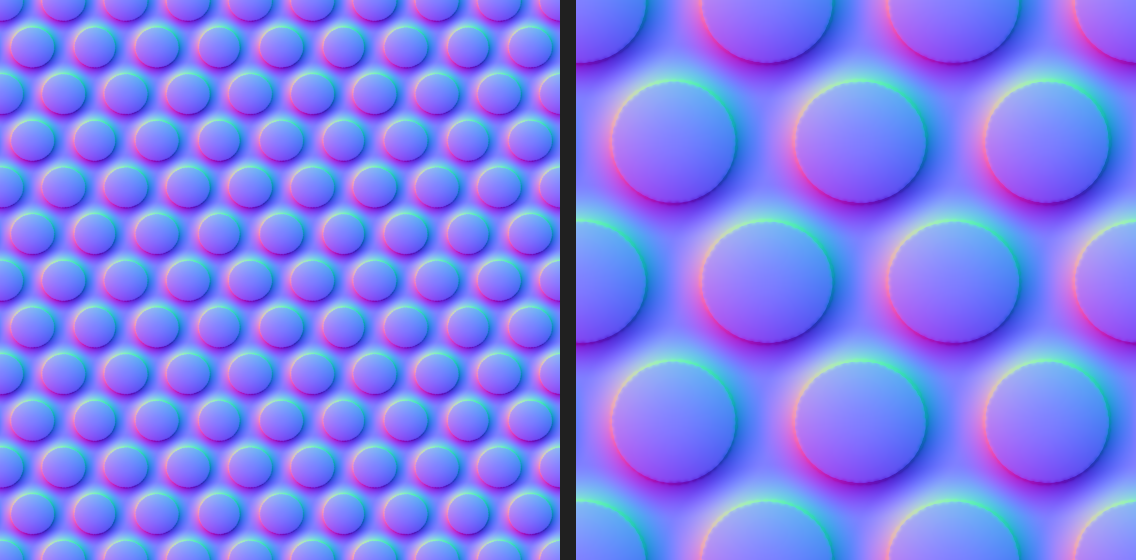
Left: the whole. Right: its middle third, enlarged.
A Shadertoy shader for this texture map:

```glsl
// Tangent-space normal map of staggered round studs on a flat sheet.
// Each stud adds an outward tilt: a gentle dome inside, a steep fading skirt
// outside and a thin broken rim; the summed tilt is encoded as a colour.

#define COLUMNS 9.0
#define ROWS 12.0
#define STUD_RADII vec2(0.0390, 0.0362)
#define NARROW_SCALE 0.945
#define GRID_OFFSET vec2(0.0026, -0.0013)
#define DOME_TILT 0.47
#define SKIRT_TILT 0.86
#define SKIRT_WIDTH 0.0225
#define RIM_WIDTH 0.0014
#define RIM_TILT 0.30
#define VARIATION 0.10

float hash(vec2 cell) {
    vec3 h = fract(cell.xyx * vec3(0.1031, 0.1030, 0.0973));
    h += dot(h, h.yzx + 33.33);
    return fract((h.x + h.y) * h.z);
}

// Outward tilt of one stud at an offset from its centre
vec2 studTilt(vec2 offset, vec2 radii, float seed, float pixel) {
    vec2 q = offset / radii;
    float len = max(length(q), 1e-4);
    vec2 outward = q / len;
    float edge = (len - 1.0) * radii.y;

    // Dome and surrounding skirt
    float dome = DOME_TILT * pow(len, 1.15);
    float fade = clamp(1.0 - max(edge, 0.0) / SKIRT_WIDTH, 0.0, 1.0);
    float strength = SKIRT_TILT * (1.0 + VARIATION * (seed - 0.5));
    float skirt = strength * fade * sqrt(fade);
    float outside = smoothstep(-pixel, pixel, edge);
    vec2 tilt = outward * mix(dome, skirt, outside);

    // Rim broken into small flecks around the circumference
    float angle = atan(q.y, q.x);
    float flecks = 0.6 + 0.4 * sin(angle * 31.0 + seed * 6.0) * sin(angle * 18.0);
    float width = max(RIM_WIDTH, pixel * 0.7);
    float rim = exp(-edge * edge / (width * width)) * flecks;
    return tilt + rim * RIM_TILT * (outward + vec2(0.0, 0.5 * abs(outward.x)));
}

void mainImage(out vec4 fragColor, in vec2 fragCoord) {
    vec2 p = fragCoord / iResolution.xy - GRID_OFFSET;
    float pixel = 0.8 / min(iResolution.x, iResolution.y);
    vec2 tilt = vec2(0.0);

    // Sum the studs around this point
    for (int j = -1; j <= 1; j++) {
        float row = floor(p.y * ROWS + 0.5) + float(j);
        float shift = 0.5 * mod(row, 2.0);
        for (int i = -1; i <= 1; i++) {
            float column = floor(p.x * COLUMNS - shift + 0.5) + float(i);
            vec2 centre = vec2((column + shift) / COLUMNS, row / ROWS);
            vec2 cell = vec2(mod(column, COLUMNS), mod(row, ROWS));
            // Every second stud of the shifted rows is slightly narrower
            float narrow = 2.0 * shift * mod(cell.x, 2.0);
            vec2 radii = STUD_RADII * vec2(mix(1.0, NARROW_SCALE, narrow), 1.0);
            tilt += studTilt(p - centre, radii, hash(cell), pixel);
        }
    }

    // Encode the unit normal, with red facing left
    tilt *= min(1.0, 0.9 / max(length(tilt), 1e-4));
    vec3 normal = vec3(-tilt.x, tilt.y, sqrt(1.0 - dot(tilt, tilt)));
    fragColor = vec4(0.5 + 0.5 * normal, 1.0);
}
```
